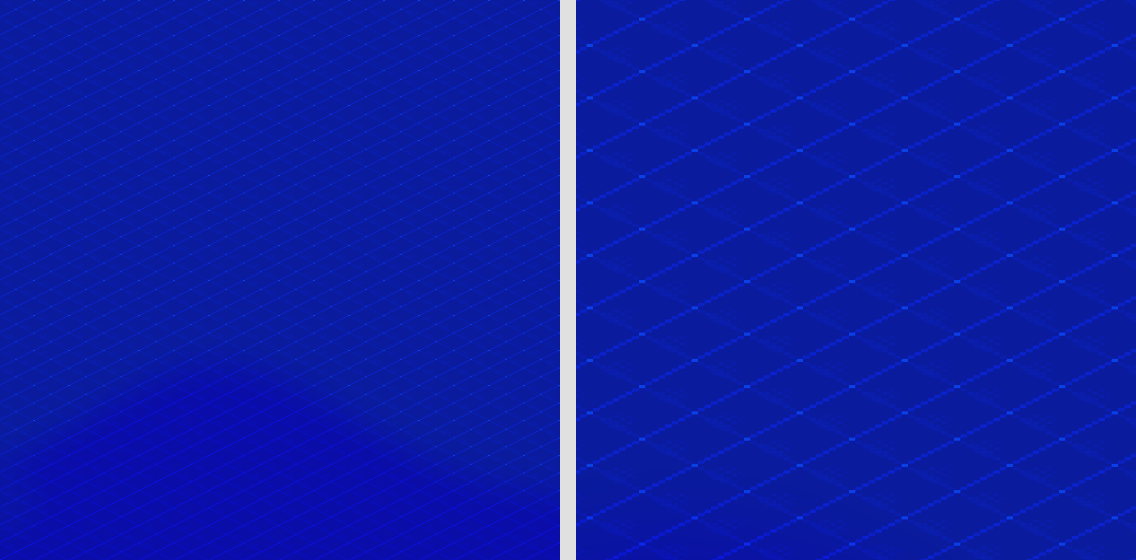
Left, the full canvas; right, a detail of the centre.
This pattern is drawn by a WebGL 1 fragment shader. Its source:

```glsl
precision highp float;
// Deep blue isometric mesh of stepped two-to-one lines: bright rising ones,
// dim falling ones, a tiny glint at each crossing and a woven fleck in each
// diamond. A soft mound of purer blue rises from the bottom edge.

uniform vec2 u_resolution;

#define REPEATS vec2(16.0, 32.0)      // diamonds across and down
#define STEPS 16.0                    // stair steps per diamond
#define RISING_STRENGTH 0.86
#define FALLING_STRENGTH 0.32
#define FLECK_STRENGTH 0.24
#define GLINT_STRENGTH 0.80
#define MOUND_SOFTNESS 0.055
#define BASE_UPPER vec3(0.04, 0.106, 0.615)
#define BASE_LOWER vec3(0.04, 0.052, 0.655)
#define LINE_UPPER vec3(0.04, 0.14, 0.85)
#define LINE_LOWER vec3(0.04, 0.06, 0.92)
#define GLINT_UPPER vec3(0.04, 0.28, 0.92)

const float PI = 3.14159;

// Staircase with narrow smooth risers.
float stair(float x) {
  return floor(x) + smoothstep(0.85, 1.0, fract(x));
}

// Signed offset from the nearest line of a family one diamond apart.
float lineOffset(float coord) {
  return mod(coord + 0.5 * STEPS, STEPS) - 0.5 * STEPS;
}

// Coverage of a line one step thick, filtered over one output pixel.
float lineCoverage(float offset, float pixel) {
  return clamp((0.5 + 0.5 * pixel - abs(offset)) / pixel, 0.0, 1.0);
}

// Offset from the nearest point of a unit grid with a half-drop.
vec2 halfDrop(vec2 p) {
  vec2 a = fract(p + 0.5) - 0.5;
  vec2 b = fract(p) - 0.5;
  return dot(a, a) < dot(b, b) ? a : b;
}

// Chequered cluster of step-sized dots, fading at its rim.
float fleck(vec2 p, vec2 steps) {
  float envelope = 1.0 - smoothstep(0.6, 1.0, length(p / vec2(0.20, 0.20)));
  vec2 wave = cos(PI * (steps - 0.5));
  return envelope * smoothstep(-0.2, 0.6, wave.x * wave.y);
}

// 1 inside the purer blue mound, 0 above it.
float mound(vec2 uv) {
  float across = (uv.x - 0.39) / 0.34;
  float height = 0.105 + 0.24 * exp(-across * across);
  float body = 1.0 - smoothstep(-MOUND_SOFTNESS, MOUND_SOFTNESS, uv.y - height);
  float corner = 1.0 - smoothstep(0.0, 0.11, length(uv - vec2(0.0, 0.11)));
  return body * (1.0 - 0.5 * corner);
}

void main() {
  vec2 uv = gl_FragCoord.xy / u_resolution;

  // Diamond space counted from the top left, divided into stair steps.
  vec2 cell = vec2(uv.x, 1.0 - uv.y) * REPEATS;
  vec2 steps = cell * STEPS;
  float pixel = REPEATS.y * STEPS / u_resolution.y;
  float lower = mound(uv);

  // Ground and flecks.
  vec3 color = mix(BASE_UPPER, BASE_LOWER, lower);
  vec3 lineColor = mix(LINE_UPPER, LINE_LOWER, lower);
  float flecks = fleck(halfDrop(cell - vec2(0.75, 0.70)), steps);
  color = mix(color, lineColor, FLECK_STRENGTH * flecks);

  // Stepped mesh lines, dashed along their length.
  float run = stair(steps.x);
  float riseLine = lineCoverage(lineOffset(steps.y + run - 15.5), pixel);
  float fallLine = lineCoverage(lineOffset(steps.y - run - 1.5), pixel);
  float dash = 0.88 + 0.12 * cos(PI * (steps.x - 7.5));
  color = mix(color, lineColor, FALLING_STRENGTH * fallLine * dash);
  color = mix(color, lineColor, RISING_STRENGTH * riseLine * dash);

  // Glints where the two families cross.
  vec3 glintColor = mix(GLINT_UPPER, LINE_LOWER + vec3(0.0, 0.02, 0.05), lower);
  color = mix(color, glintColor, GLINT_STRENGTH * riseLine * fallLine);

  gl_FragColor = vec4(color, 1.0);
}
```
